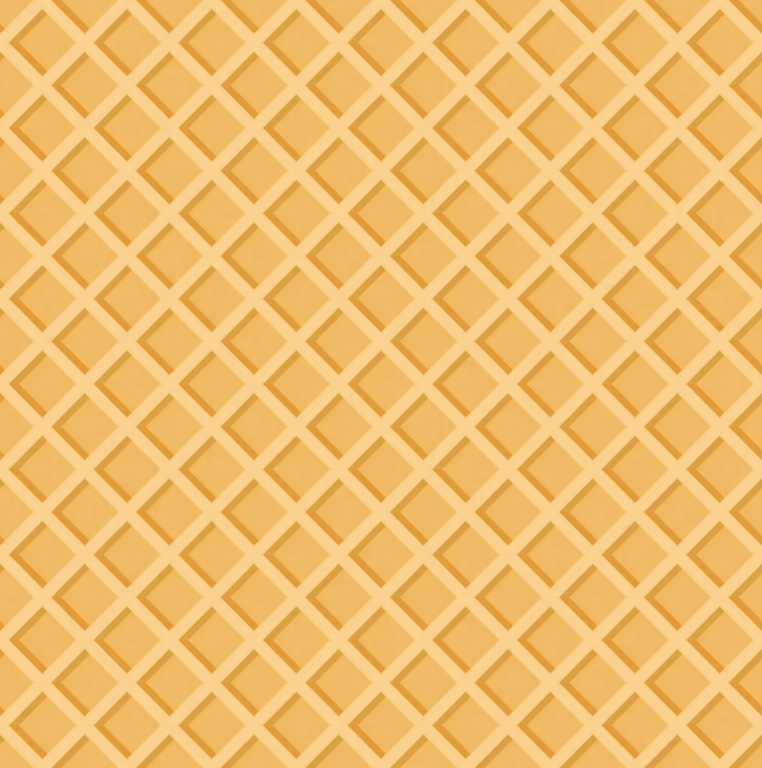
Give the GLSL for this pattern, as a Shadertoy shader.

```glsl
// Waffle wafer: diagonal pale ridges around golden pockets shaded on their two left walls.

const float REPEATS = 9.0;        // pockets across and down
const float POCKET_HALF = 0.393;  // half side of a pocket, in lattice units
const float SHADE_WIDTH = 0.115;  // width of the shaded walls
const float GRAIN_CELLS = 128.0;  // grain cells per side, whole so it wraps
const float GRAIN_AMOUNT = 0.014;

const vec3 RIDGE_CORE = vec3(0.98, 0.82, 0.56);
const vec3 RIDGE_EDGE = vec3(0.98, 0.80, 0.50);
const vec3 POCKET_FLOOR = vec3(0.94, 0.73, 0.40);
const vec3 POCKET_RIM = vec3(0.95, 0.72, 0.36);
const vec3 LOWER_WALL = vec3(0.88, 0.61, 0.23);
const vec3 UPPER_WALL = vec3(0.86, 0.63, 0.27);

// Integer hash mapped to 0..1
float hash(uvec2 cell) {
    uint h = cell.x * 1597u + cell.y * 51749u;
    h = (h ^ (h >> 15u)) * 73133u;
    h = (h ^ (h >> 13u)) * 40503u;
    h ^= h >> 16u;
    return float(h & 65535u) / 65535.0;
}

float wrappedHash(vec2 cell, float period) {
    return hash(uvec2(mod(cell, period)));
}

// Value noise that tiles every period cells
float tilingNoise(vec2 p, float period) {
    vec2 cell = floor(p);
    vec2 f = fract(p);
    f = f * f * (3.0 - 2.0 * f);
    float low = mix(wrappedHash(cell, period), wrappedHash(cell + vec2(1, 0), period), f.x);
    float high = mix(wrappedHash(cell + vec2(0, 1), period), wrappedHash(cell + vec2(1, 1), period), f.x);
    return mix(low, high, f.y);
}

// Smooth coverage of the region where distance is negative
float coverage(float distance, float blur) {
    return 1.0 - smoothstep(-blur, blur, distance);
}

// Diagonal lattice coordinates, zero at each pocket centre:
// x grows to the upper right, y grows to the lower right
vec2 diagonalCell(vec2 p) {
    return fract(vec2(p.x + p.y, p.x - p.y) + 0.5) - 0.5;
}

vec3 ridgeColor(vec2 cell) {
    float toCrest = 0.5 - max(abs(cell.x), abs(cell.y));
    return mix(RIDGE_CORE, RIDGE_EDGE, smoothstep(0.05, 0.5 - POCKET_HALF, toCrest));
}

vec3 pocketColor(vec2 cell, float blur) {
    // Distance past each shaded wall toward the floor
    vec2 pastWall = cell + POCKET_HALF - SHADE_WIDTH;
    float rim = 1.0 - smoothstep(0.02, 0.09, min(pastWall.x, pastWall.y));
    vec3 color = mix(POCKET_FLOOR, POCKET_RIM, rim);
    // The walls meet in a mitre at the left corner
    vec3 wall = mix(UPPER_WALL, LOWER_WALL, coverage(cell.x - cell.y, blur));
    return mix(color, wall, coverage(min(pastWall.x, pastWall.y), blur));
}

vec3 waffle(vec2 uv, float blur) {
    vec2 cell = diagonalCell(uv * REPEATS);
    float pocketDistance = max(abs(cell.x), abs(cell.y)) - POCKET_HALF;
    return mix(ridgeColor(cell), pocketColor(cell, blur), coverage(pocketDistance, blur));
}

void mainImage(out vec4 fragColor, in vec2 fragCoord) {
    vec2 uv = fragCoord / iResolution.xy;
    float pixel = REPEATS * 1.414 / min(iResolution.x, iResolution.y);
    vec3 color = waffle(uv, max(0.016, 0.75 * pixel));
    // Faint baked grain
    float grain = tilingNoise(uv * GRAIN_CELLS, GRAIN_CELLS) - 0.5;
    fragColor = vec4(color + GRAIN_AMOUNT * grain, 1.0);
}
```
